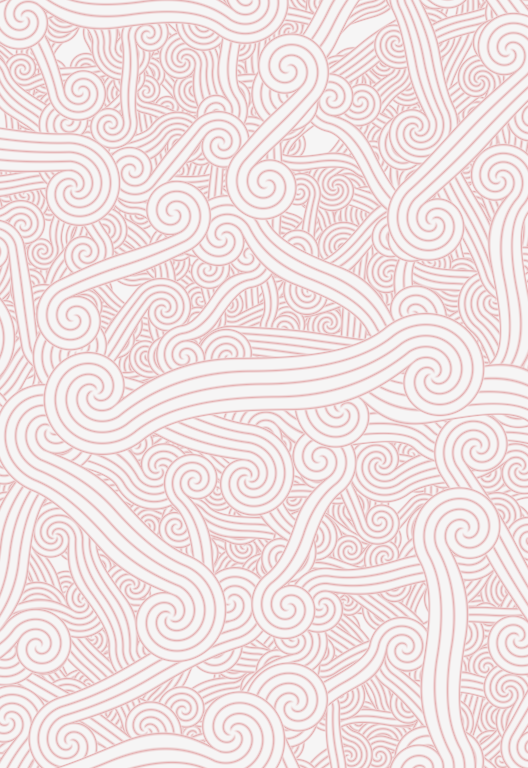
A Shadertoy shader for this pattern:

```glsl
// Draws layered hand-inked scrolls: S-shaped ribbons of thin pink lines curling into spirals on off-white.

const float TAU = 6.2831853;

float hash(float n) { return fract(sin(n * 12.9898 + 4.137) * 43758.5453); }

mat2 rotation(float a) { return mat2(cos(a), sin(a), -sin(a), cos(a)); }

// Distance from a lane coordinate to the nearest whole number
float laneDistance(float u) { return abs(fract(u + 0.5) - 0.5); }

// Soft pen stroke profile
float stroke(float d, float width) { return pow(max(1.0 - d / width, 0.0), 1.4); }

// One scroll around its midpoint; returns (ink, coverage)
vec2 scroll(vec2 p, float id, float spacing, float pen) {
    float rings = 4.0 + floor(3.0 * hash(id + 0.1));
    float lanes = rings - 2.0;
    float radius = rings * spacing;
    float halfLength = radius * mix(1.05, 2.0, hash(id + 0.2));
    float bend = mix(-0.1, 0.75, hash(id + 0.3));
    float lean = lanes / (TAU * rings);
    float axis = radius - 0.5 * lanes * spacing;
    vec2 mid = vec2(axis + (bend + lean) * halfLength, -halfLength);
    if (length(p) > length(mid) + radius + pen) return vec2(0.0);

    // Point symmetry gives the ribbon a curl at each end
    if (p.y < 0.0) p = -p;
    vec2 q = p + mid;

    // Spiral head
    float r = length(q);
    float angle = atan(q.y, q.x);
    if (angle < 0.0) angle += TAU;
    float u = r / spacing + lanes * angle / TAU;
    float slant = lanes * spacing / (TAU * max(r, 1e-4));
    float scale = spacing / sqrt(1.0 + slant * slant);
    float edge = (u - rings) * scale;
    float ink = stroke(laneDistance(u) * scale, pen) * smoothstep(0.1, 0.6, r / spacing);

    // Ribbon leaving the head and swelling towards the middle
    if (q.y < 0.0) {
        float slope = 2.0 * bend * q.y / halfLength - lean;
        float midSlope = 2.0 * bend + lean;
        float swell = mix(1.0, 1.15 * sqrt(1.0 + midSlope * midSlope),
                          smoothstep(0.0, halfLength, -q.y));
        float offset = bend * q.y * q.y / halfLength - lean * q.y;
        float across = (q.x - offset - axis) / (spacing * swell);
        float ribbonScale = spacing * swell / sqrt(1.0 + slope * slope);
        float ribbonEdge = (abs(across) - 0.5 * lanes) * ribbonScale;
        if (ribbonEdge < edge) {
            edge = ribbonEdge;
            ink = stroke(laneDistance(across + 0.5 * lanes) * ribbonScale, pen);
        }
    }
    return vec2(ink, 1.0 - smoothstep(0.0, pen, edge));
}

void mainImage(out vec4 fragColor, in vec2 fragCoord) {
    vec2 uv = fragCoord / iResolution.y;
    float aspect = iResolution.x / iResolution.y;
    float pen = max(0.003, 1.3 / iResolution.y);

    // Front to back: large scrolls first, small ones fill the gaps
    float ink = 0.0, visible = 1.0;
    for (int i = 0; i < 420; i++) {
        float id = float(i);
        vec2 spot = fract(0.5 + id * vec2(0.75488, 0.56984));
        vec2 center = mix(vec2(-0.1), vec2(aspect, 1.0) + 0.1, spot);
        vec2 p = rotation(TAU * hash(id + 0.5)) * (uv - center);
        if (hash(id + 0.6) < 0.5) p.x = -p.x;
        float spacing = 0.0068 + 0.0078 * exp(-id / 45.0);
        vec2 layer = scroll(p, id, spacing, pen);
        ink += visible * layer.x * layer.y;
        visible *= 1.0 - layer.y;
        if (visible < 0.01) break;
    }

    vec3 paper = vec3(0.965, 0.962, 0.962);
    vec3 pink = vec3(0.895, 0.69, 0.695);
    fragColor = vec4(mix(paper, pink, min(ink, 1.0)), 1.0);
}
```
